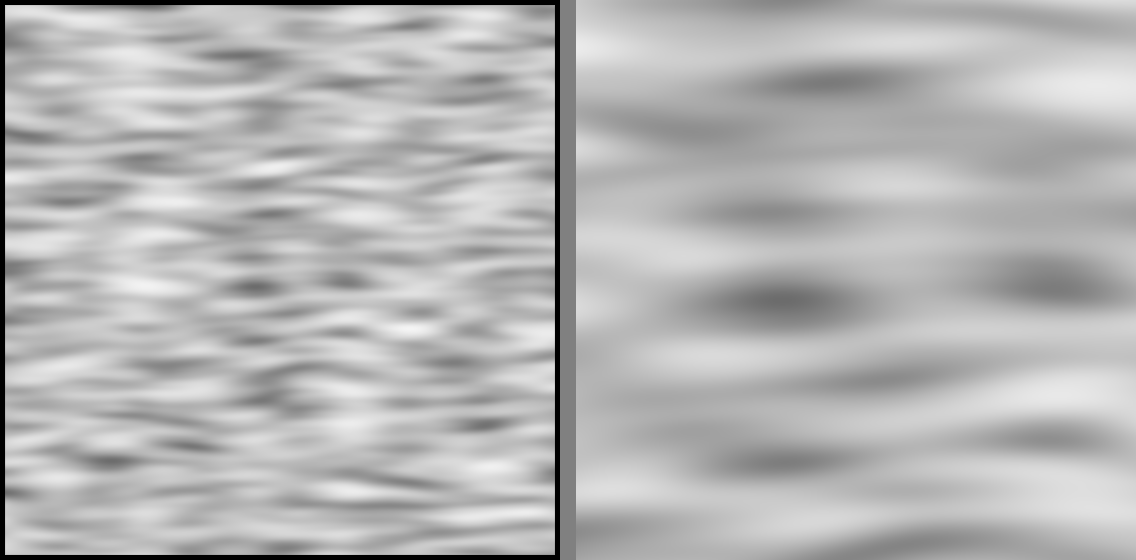
Left, the full canvas; right, a detail of the centre.
Write a Shadertoy shader that draws this texture.

```glsl
const float BORDER_WIDTH = 0.0092;
const vec3 BORDER_COLOR = vec3(0.0);
const vec3 BASE_GRAY = vec3(0.738);
const float CONTRAST = 0.38;
const float DARK_SKEW = 0.12;           // deepens shadows, softens highlights
const vec2 GRAIN_CELLS = vec2(6.5, 32.0); // cells across the canvas
const int LAYERS = 4;
const float FINEST = 1.25;
const float COARSEST = 0.7;
const float TILT = 0.045;
const vec2 WARP_CELLS = vec2(4.0, 6.0);
const float WARP_AMOUNT = 0.014;
const float TAU = 6.2831853;

// Integer hash of a lattice point, mapped to 0..1
float hash(ivec2 cell) {
    uvec2 q = uvec2(cell) * uvec2(1597u, 3571u);
    uint h = (q.x ^ (q.y << 8)) + q.y;
    h = (h ^ (h >> 16)) * 73244475u;
    h = (h ^ (h >> 15)) * 73244475u;
    h ^= h >> 16;
    return float(h & 65535u) / 65536.0;
}

// Ramp along a random unit gradient at a lattice point
float gradientRamp(ivec2 cell, vec2 offset) {
    float angle = TAU * hash(cell);
    return dot(vec2(cos(angle), sin(angle)), offset);
}

float gradientNoise(vec2 p) {
    ivec2 cell = ivec2(floor(p));
    vec2 f = fract(p);
    vec2 blend = f * f * f * (f * (f * 6.0 - 15.0) + 10.0);
    float bottom = mix(gradientRamp(cell, f),
                       gradientRamp(cell + ivec2(1, 0), f - vec2(1.0, 0.0)), blend.x);
    float top = mix(gradientRamp(cell + ivec2(0, 1), f - vec2(0.0, 1.0)),
                    gradientRamp(cell + ivec2(1, 1), f - vec2(1.0, 1.0)), blend.x);
    return mix(bottom, top, blend.y);
}

// Stretched layers with slightly different sizes and tilts
float streaks(vec2 p) {
    p.y += WARP_AMOUNT * gradientNoise(p * WARP_CELLS + 71.3);
    float sum = 0.0;
    for (int i = 0; i < LAYERS; i++) {
        float t = float(i) / float(LAYERS - 1);
        float tilt = TILT * (i % 2 == 0 ? 1.0 : -1.0);
        vec2 q = vec2(p.x, p.y + tilt * p.x);
        vec2 shift = float(i + 1) * vec2(37.37, 91.73);
        sum += gradientNoise(q * GRAIN_CELLS * mix(COARSEST, FINEST, t) + shift);
    }
    return sum / sqrt(float(LAYERS));
}

void mainImage(out vec4 fragColor, in vec2 fragCoord) {
    vec2 uv = fragCoord / iResolution.xy;

    // Soft gray streaks
    float n = streaks(uv);
    vec3 color = BASE_GRAY + CONTRAST * n - DARK_SKEW * n * n;

    // Thin frame with an antialiased inner edge
    vec2 toEdge = min(uv, 1.0 - uv);
    float edgeDistance = min(toEdge.x, toEdge.y) - BORDER_WIDTH;
    float halfPixel = 0.5 / min(iResolution.x, iResolution.y);
    float inside = smoothstep(-halfPixel, halfPixel, edgeDistance);

    fragColor = vec4(mix(BORDER_COLOR, clamp(color, 0.0, 1.0), inside), 1.0);
}
```
